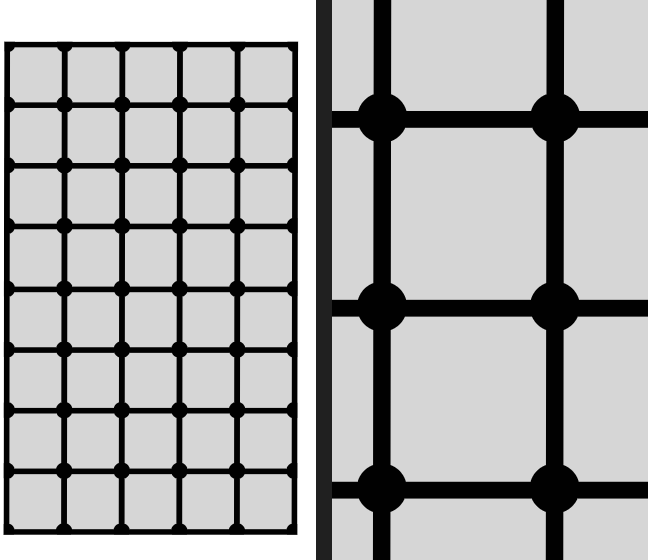
Left: the whole. Right: its middle third, enlarged.
Reproduce this pattern procedurally as a Shadertoy shader.

```glsl
// Antialiased coverage of the region where the distance is negative
float coverage(float dist) {
    return clamp(0.5 - dist * iResolution.y, 0.0, 1.0);
}

float boxDistance(vec2 p, vec2 halfSize) {
    vec2 d = abs(p) - halfSize;
    return length(max(d, 0.0)) + min(max(d.x, d.y), 0.0);
}

void mainImage(out vec4 fragColor, in vec2 fragCoord) {
    vec2 p = fragCoord / iResolution.y;
    vec2 pitch = vec2(0.1029, 0.1083);
    vec2 cells = vec2(5.0, 8.0);

    // Slight lean of the uprights, and one taller row in the middle
    p.x -= 0.0015 * (p.y - 0.5);
    p.y -= 0.0041 * step(0.5394, p.y);
    p -= vec2(0.0121, 0.05);

    // Offset from the nearest crossing
    vec2 crossing = clamp(round(p / pitch), vec2(0.0), cells);
    vec2 offset = p - crossing * pitch;

    // Bars with a round knot just above each crossing
    float bars = min(abs(offset.x) - 0.0052, abs(offset.y) - 0.005);
    float knot = length(offset - vec2(0.0, 0.001)) - 0.0149;
    float lattice = min(bars, knot);

    // Outer frame trims the knots along the border
    vec2 halfGrid = 0.5 * cells * pitch;
    float frame = boxDistance(p - halfGrid, halfGrid + 0.0051);

    vec3 panel = mix(vec3(0.84), vec3(0.005), coverage(lattice));
    fragColor = vec4(mix(vec3(1.0), panel, coverage(frame)), 1.0);
}
```
